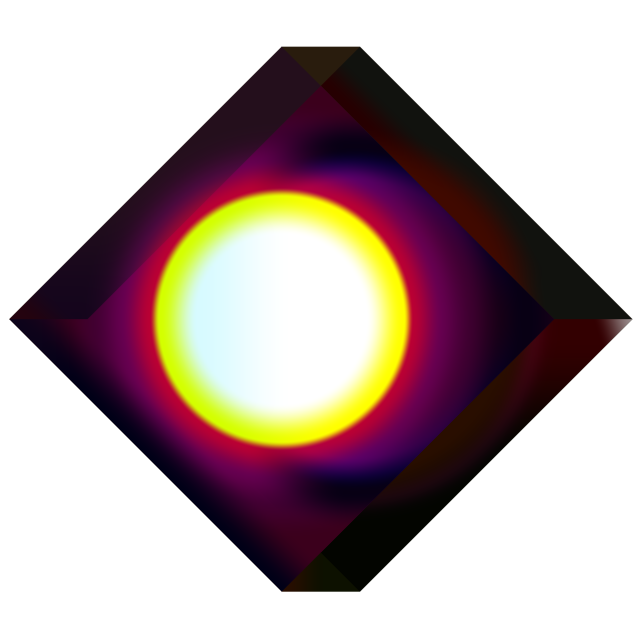
Reproduce this background procedurally as a WebGL 1 fragment shader.

```glsl
precision highp float;
// A glowing disc inside two overlapping dark glass diamonds on white.
// Diamond distances split the gem into facets; radial ramps around two
// centres tint them: one for the hot disc, one for the dark halo.

uniform vec2 u_resolution;

// Layout, in fractions of the canvas
const vec2 GEM_CENTER = vec2(0.0013, 0.0013);
const float SHIFT = 0.0612;        // sideways offset of each diamond
const float DIAMOND = 0.4258;      // half diagonal of each diamond
const vec2 GLOW_CENTER = vec2(-0.0612, 0.0);
const float GLOW_RADIUS = 0.197;
const vec2 HALO_CENTER = vec2(0.052, 0.0);
const float HALO_RADIUS = 0.269;

// Glow colours, from hot to cold
const vec3 ICE = vec3(0.84, 0.98, 1.0);
const vec3 LIME = vec3(0.83, 1.0, 0.0);
const vec3 YELLOW = vec3(1.0, 1.0, 0.0);
const vec3 CRIMSON = vec3(0.73, 0.0, 0.2);
const vec3 PLUM = vec3(0.41, 0.0, 0.32);
const vec3 WINE = vec3(0.26, 0.0, 0.2);
const vec3 MAROON = vec3(0.23, 0.0, 0.11);
const vec3 NIGHT = vec3(0.1, 0.0, 0.09);
const vec3 DUSK = vec3(0.03, 0.0, 0.08);
const vec3 VIOLET = vec3(-0.06, 0.0, 0.1);

// Facet colours
const vec3 SMOKE = vec3(0.14, 0.06, 0.11);
const vec3 INDIGO = vec3(0.08, 0.02, 0.11);
const vec3 NAVY = vec3(0.0, 0.0, 0.09);
const vec3 SOOT = vec3(0.065, 0.07, 0.055);
const vec3 COAL = vec3(0.01, 0.018, 0.0);
const vec3 RUST = vec3(0.25, 0.035, 0.0);
const vec3 UMBER = vec3(0.16, 0.055, 0.0);
const vec3 EMBER = vec3(0.2, 0.0, 0.005);
const vec3 BRONZE = vec3(0.16, 0.11, 0.05);
const vec3 OLIVE = vec3(0.05, 0.065, 0.0);
const vec3 SHEEN = vec3(0.6, 0.55, 0.55);

float diamond(vec2 p, float radius) {
  return (abs(p.x) + abs(p.y) - radius) * 0.7071;
}

// Smooth coverage of the region where d is negative
float cover(float d, float px) {
  return 1.0 - smoothstep(-0.7 * px, 0.7 * px, d);
}

// Colours around the disc, fading into the given tail colour
vec3 aura(float r, vec3 tail) {
  vec3 c = mix(CRIMSON, PLUM, smoothstep(0.203, 0.252, r));
  c = mix(c, WINE, smoothstep(0.24, 0.295, r));
  return mix(c, tail, smoothstep(0.28, 0.345, r));
}

// The disc: pale core, yellow rim, cooler towards the left
vec3 disc(vec2 q, float r) {
  vec3 core = mix(ICE, vec3(1.0), smoothstep(-0.14, 0.02, q.x));
  vec3 rim = mix(LIME, YELLOW, smoothstep(-0.1, 0.09, q.x));
  return mix(core, rim, smoothstep(0.132, 0.19, r));
}

// Central facet with the dark halo ring on its right
vec3 centerFacet(vec2 p, float r, float h) {
  vec3 tail = mix(MAROON, NIGHT, smoothstep(0.1, 0.28, p.x));
  float side = smoothstep(-0.12, 0.04, p.x);
  float ring = smoothstep(0.215, 0.266, h) * (1.0 - smoothstep(0.272, 0.33, h));
  float bloom = smoothstep(0.17, 0.235, h) * (1.0 - smoothstep(0.24, HALO_RADIUS, h));
  vec3 c = mix(aura(r, tail), DUSK, side * ring);
  return c + VIOLET * side * bloom * smoothstep(0.0, 0.2, abs(p.y));
}

vec3 leftFacet(vec2 p, float r, float edge, float top) {
  vec3 upper = mix(INDIGO, SMOKE, smoothstep(0.0, 0.22, p.y));
  upper = mix(upper, EMBER, 0.5 * (1.0 - smoothstep(-0.46, -0.38, p.x + p.y)));
  upper = mix(aura(r, WINE) * 0.85 + vec3(0.0, 0.03, 0.02), upper,
              smoothstep(0.21, 0.315, r));
  vec3 lower = mix(NAVY, aura(r, MAROON), smoothstep(0.0, 0.075, edge));
  lower = mix(lower, INDIGO, 0.6 * (1.0 - smoothstep(-0.46, -0.37, p.x)));
  return mix(lower, upper, top);
}

vec3 rightFacet(vec2 p, float h, float edge, float top) {
  float lit = 1.0 - smoothstep(0.235, 0.305, h);
  vec3 upper = mix(SOOT, EMBER * 0.75, smoothstep(0.03, 0.08, edge)
                   * smoothstep(0.05, 0.2, p.y));
  upper = mix(upper, RUST, lit);
  vec3 lower = mix(COAL, EMBER, smoothstep(-0.22, -0.02, p.y));
  lower = mix(lower, UMBER, lit);
  float rimGlow = exp(-pow((h - 0.283) / 0.018, 2.0));
  lower += vec3(0.06, 0.0, 0.05) * rimGlow;
  lower = mix(lower, SHEEN, smoothstep(0.425, 0.49, p.x + 0.3 * p.y));
  return mix(lower, upper, top);
}

void main() {
  float size = min(u_resolution.x, u_resolution.y);
  float px = 1.0 / size;
  vec2 p = (gl_FragCoord.xy - 0.5 * u_resolution) / size - GEM_CENTER;
  float r = length(p - GLOW_CENTER);
  float h = length(p - HALO_CENTER);
  float top = cover(-p.y, px);

  // Facet masks from the two diamonds and their clipped hull
  float inLeft = cover(diamond(p + vec2(SHIFT, 0.0), DIAMOND), px);
  float inRight = cover(diamond(p - vec2(SHIFT, 0.0), DIAMOND), px);
  float hull = diamond(p, DIAMOND + SHIFT);
  float gem = cover(max(hull, abs(p.y) - DIAMOND), px);

  // Caps at both ends, then the side facets, then the centre
  vec3 cap = mix(mix(UMBER, OLIVE, smoothstep(-0.06, 0.01, p.x)), BRONZE, top);
  vec3 color = mix(cap, leftFacet(p, r, -hull, top), inLeft);
  color = mix(color, rightFacet(p, h, -hull, top), inRight * (1.0 - inLeft));
  color = mix(color, centerFacet(p, r, h), inLeft * inRight);

  float hot = 1.0 - smoothstep(GLOW_RADIUS - 0.006, GLOW_RADIUS + 0.009, r);
  color = mix(color, disc(p - GLOW_CENTER, r), hot);
  gl_FragColor = vec4(mix(vec3(1.0), clamp(color, 0.0, 1.0), gem), 1.0);
}
```
